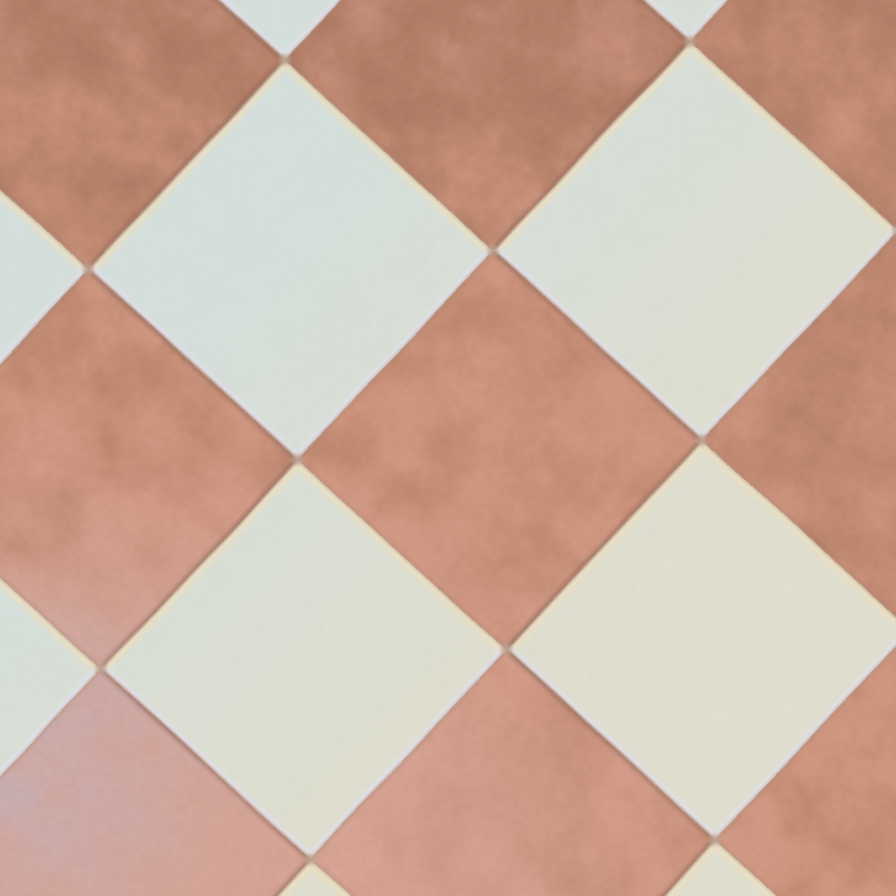
Reproduce this pattern procedurally as a WebGL 1 fragment shader.

```glsl
precision highp float;

uniform vec2 u_resolution;

#define AXIS_U vec2(0.2188, 0.2337)
#define AXIS_V vec2(0.2331, -0.2122)
#define ORIGIN vec2(0.332, 0.487)
#define TILE_SIZE 0.317
#define GROUT_HALF 0.0012
#define BEVEL 0.0085
#define CLAY_DARK vec3(0.655, 0.46, 0.37)
#define CLAY_MID vec3(0.785, 0.565, 0.472)
#define CLAY_PINK vec3(0.835, 0.635, 0.575)
#define GLAZE_COOL vec3(0.83, 0.872, 0.858)
#define GLAZE_WARM vec3(0.875, 0.868, 0.805)
#define GROUT vec3(0.60, 0.45, 0.40)

float hash(vec2 p) {
  return fract(sin(dot(p, vec2(127.1, 311.7))) * 43758.5453);
}

float noise(vec2 p) {
  vec2 i = floor(p);
  vec2 f = fract(p);
  f = f * f * (3.0 - 2.0 * f);
  return mix(mix(hash(i), hash(i + vec2(1.0, 0.0)), f.x),
             mix(hash(i + vec2(0.0, 1.0)), hash(i + vec2(1.0, 1.0)), f.x), f.y);
}

float fbm(vec2 p) {
  float sum = 0.0;
  float gain = 0.5;
  for (int i = 0; i < 4; i++) {
    sum += gain * noise(p);
    p = mat2(1.6, 1.2, -1.2, 1.6) * p + 7.3;
    gain *= 0.55;
  }
  return sum / 1.01;
}

// Canvas position to tile coordinates along the two slanted axes.
vec2 toTile(vec2 p) {
  vec2 a = AXIS_U;
  vec2 b = AXIS_V;
  float det = a.x * b.y - a.y * b.x;
  return vec2(p.x * b.y - p.y * b.x, a.x * p.y - a.y * p.x) / det;
}

// Soft band hugging an edge, 1 at the edge and 0 beyond the width.
float band(float d, float width, float soft) {
  return 1.0 - smoothstep(width - soft, width + soft, d);
}

vec3 clay(vec2 p, vec2 id, vec4 edge) {
  float cloud = fbm(p * 20.0 + 19.0 * vec2(hash(id), hash(id + 5.0))) - 0.5;
  float light = 1.0 - smoothstep(0.45, 1.1, p.y);
  float tone = 0.38 + 0.55 * light + 1.0 * cloud + 0.2 * (hash(id + 2.0) - 0.5);
  vec3 col = mix(CLAY_DARK, CLAY_MID, clamp(tone, 0.0, 1.15));

  // Pink sheen towards the lower left, with a pale glare in the corner.
  float sheen = 1.0 - smoothstep(0.1, 0.62, length(p * vec2(0.6, 1.0)));
  col = mix(col, CLAY_PINK, clamp(1.2 * sheen + 0.5 * cloud, 0.0, 1.0));
  vec2 toGlare = p - vec2(0.05, 0.14);
  float glare = exp(-40.0 * dot(toGlare, toGlare));
  col = mix(col, vec3(0.78, 0.68, 0.69), glare * clamp(0.8 + cloud, 0.0, 1.0));
  col += 0.016 * (noise(p * 170.0) - 0.5);

  // Shadow cast along the edges, deeper under the glazed tiles.
  float deep = band(min(edge.z, edge.w), 0.003, 0.005);
  float faint = band(min(edge.x, edge.y), 0.002, 0.005);
  return col * (1.0 - max(0.17 * deep, 0.07 * faint));
}

vec3 glaze(vec2 p, vec2 id, vec4 edge) {
  float warmth = smoothstep(0.1, 0.9, 0.53 + 0.7 * (p.x - p.y) + 0.1 * (hash(id) - 0.5));
  vec3 col = mix(GLAZE_COOL, GLAZE_WARM, warmth);
  col += 0.008 * (fbm(p * 30.0) - 0.5) + 0.008 * (noise(p * 170.0) - 0.5);

  // Cream bevels above, cool bevels below.
  float cream = band(min(edge.z, edge.y), BEVEL, 0.0035);
  float cool = band(min(edge.x, edge.w), 0.8 * BEVEL, 0.0035);
  col = mix(col, vec3(0.92, 0.87, 0.75), 0.75 * cream);
  return mix(col, vec3(0.88, 0.87, 0.91), 0.75 * cool);
}

void main() {
  float scale = min(u_resolution.x, u_resolution.y);
  vec2 p = gl_FragCoord.xy / scale;
  float soft = max(1.2 / scale, 0.0032);

  // Slightly uneven edges.
  vec2 wobble = vec2(noise(p * 15.0), noise(p * 15.0 + 40.0)) - 0.5;
  vec2 uv = toTile(p - ORIGIN + 0.002 * wobble);
  vec2 id = floor(uv);
  vec2 local = uv - id;
  vec4 edge = vec4(local, 1.0 - local) * TILE_SIZE;
  vec2 nearest = min(edge.xy, edge.zw);

  // Checkerboard of the two tile kinds, blended softly across the seam.
  bool isGlaze = mod(id.x + id.y, 2.0) > 0.5;
  float seam = min(nearest.x, nearest.y);
  vec3 col = isGlaze ? glaze(p, id, edge) : clay(p, id, edge);
  vec3 seamColor = mix(CLAY_MID, GLAZE_WARM, 0.35);
  col = mix(col, seamColor, band(seam, 0.0003, soft));

  // Grout shows on the shaded sides and almost vanishes on the lit ones.
  vec2 shaded = isGlaze ? edge.xy : edge.zw;
  float line = band(min(shaded.x, shaded.y), GROUT_HALF, soft);
  float patchy = 0.45 + 0.55 * noise(p * 11.0 + 3.0);
  float lit = 0.2 * band(seam, GROUT_HALF, soft);
  col = mix(col, GROUT, max(line * patchy, lit));

  // Paler patch where four tiles meet.
  float joint = band(length(nearest), 0.006, 0.004);
  col = mix(col, vec3(0.74, 0.64, 0.57), 0.75 * joint);

  gl_FragColor = vec4(clamp(col, 0.0, 1.0), 1.0);
}
```
